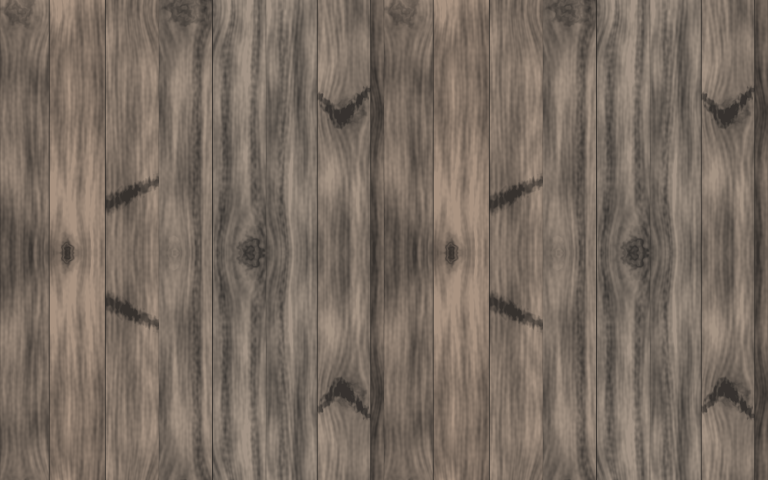
Reproduce this texture procedurally as a WebGL 1 fragment shader.

```glsl
precision highp float;
uniform vec2 u_resolution;

const float REPEATS = 2.0;          // tiles across
const float MIRROR_Y = 0.473;       // height of the mirror line
const float TILE_ASPECT = 1.25;     // canvas height in tile widths
const float FIRST_SEAM = 0.128;
const float BOARD_WIDTH = 0.1396;
const float BOARD_COUNT = 7.0;
const float SEAM_HALF_WIDTH = 0.0012;
const float STAIN = 0.5;            // broad variation
const float STREAK = 0.5;           // medium grain
const float FINE = 0.27;            // fine grain
const float PORE = 0.13;
const vec3 DARK_WOOD = vec3(0.25, 0.23, 0.213);
const vec3 LIGHT_WOOD = vec3(0.605, 0.543, 0.487);
const vec3 WARM_TINT = vec3(1.02, 0.99, 0.97);
const vec3 GREY_TINT = vec3(0.985, 1.0, 1.01);

// Knots: centre, radii
const vec4 EYE_KNOT = vec4(0.175, 0.0, 0.031, 0.05);
const vec4 PALE_KNOT = vec4(0.452, 0.0, 0.024, 0.058);
const vec4 SMUDGE_KNOT = vec4(0.65, 0.0, 0.046, 0.064);
const vec4 CORNER_KNOT = vec4(0.05, 0.633, 0.056, 0.052);
const vec4 WIDE_KNOT = vec4(0.485, 0.635, 0.068, 0.06);
const vec4 HEART_KNOT = vec4(0.915, 0.372, 0.046, 0.05);

vec2 gradient(vec2 cell) {
  float a = 6.2832 * fract(sin(dot(cell, vec2(127.1, 311.7))) * 43758.5);
  return vec2(cos(a), sin(a));
}

float noise(vec2 p) {
  vec2 i = floor(p), f = fract(p);
  vec2 w = f * f * f * (f * (f * 6.0 - 15.0) + 10.0);
  vec2 e = vec2(1.0, 0.0);
  float low = mix(dot(gradient(i), f), dot(gradient(i + e), f - e), w.x);
  float high = mix(dot(gradient(i + e.yx), f - e.yx), dot(gradient(i + 1.0), f - 1.0), w.x);
  return mix(low, high, w.y);
}

// Ringed knot mask; also bends the grain around itself
float knot(vec2 p, vec4 shape, inout float grainX) {
  vec2 d = (p - shape.xy) / shape.zw;
  float r = length(d);
  grainX -= d.x * shape.z * 0.8 * exp(-0.45 * r * r);
  float rough = r + 0.45 * noise(p * 40.0) + 0.2 * noise(p * 110.0);
  return (1.0 - smoothstep(0.3, 1.2, rough)) * (0.78 + 0.22 * sin(rough * 13.0));
}

// Tapered feathery stroke from a to b
float stroke(vec2 p, vec2 a, vec2 b, float width) {
  vec2 ab = b - a;
  float h = clamp(dot(p - a, ab) / dot(ab, ab), 0.0, 1.0);
  float feather = 0.008 * noise(p * 60.0) + 0.01 * noise(p * vec2(140.0, 90.0));
  float d = length(p - a - ab * h) + feather;
  return 1.0 - smoothstep(0.15, 1.15, d / (width * (1.0 - 0.45 * h)));
}

void main() {
  vec2 uv = gl_FragCoord.xy / u_resolution;
  float u = fract(uv.x * REPEATS);
  vec2 p = vec2(u, abs(uv.y - MIRROR_Y) * TILE_ASPECT);
  float pixel = REPEATS / u_resolution.x;

  // Boards and seams
  float nudge = 0.0065 * smoothstep(0.13, 0.25, u) * (1.0 - smoothstep(0.72, 0.82, u));
  float s = (u - nudge - FIRST_SEAM) / BOARD_WIDTH;
  float board = mod(floor(s), BOARD_COUNT);
  float seamIndex = floor(s + 0.5);
  float seamDist = abs(s - seamIndex) * BOARD_WIDTH;
  float seamDepth = mix(0.25, 0.85, step(0.5, abs(abs(seamIndex - 3.0) - 1.0)));
  float seam = seamDepth * (1.0 - smoothstep(SEAM_HALF_WIDTH - 0.5 * pixel, SEAM_HALF_WIDTH + 0.5 * pixel, seamDist));
  float tileEdge = 1.0 - smoothstep(0.0, 0.002 + pixel, min(u, 1.0 - u));

  // Knots, each kept on its own board
  float grainX = u + 0.008 * noise(vec2(u * 7.0, p.y * 4.0) + board * 9.0);
  float eye = knot(p, EYE_KNOT, grainX);
  float pale = knot(p, PALE_KNOT, grainX);
  float smudge = knot(p, SMUDGE_KNOT, grainX);
  float corner = knot(p, CORNER_KNOT, grainX);
  float wide = knot(p, WIDE_KNOT, grainX);
  float heart = knot(p, HEART_KNOT, grainX);
  float branch = stroke(p, vec2(0.278, 0.125), vec2(0.41, 0.188), 0.028);
  branch *= 1.0 - step(0.5, abs(board - 1.0));
  float sweep = max(stroke(p, vec2(0.885, 0.345), vec2(0.83, 0.41), 0.022),
                    stroke(p, vec2(0.885, 0.345), vec2(0.96, 0.425), 0.022));
  sweep *= 1.0 - step(0.5, abs(board - 5.0));

  // Grain from broad stains to fine pores
  float shift = board * 13.7;
  float tone = 0.69 - 0.022 * (board - 3.0);
  tone += STAIN * noise(vec2(u * 7.0 + shift, p.y * 3.5));
  tone += 0.6 * STAIN * noise(vec2(u * 16.0 + shift, p.y * 8.0 + 4.0));
  tone += STREAK * noise(vec2(grainX * 27.0 + shift, p.y * 1.3));
  tone += FINE * noise(vec2(grainX * 75.0 + shift, p.y * 3.5));
  tone += FINE * noise(vec2(grainX * 127.0, p.y * 14.0 + shift));
  float pores = noise(vec2(u * 115.0, p.y * 75.0));
  tone += PORE * pores;
  float rings = noise(vec2(grainX * 9.0 + shift, p.y * 1.1));
  tone += 0.07 * sin(rings * 50.0);

  // Rough dark bands, each with a pale streak beside it
  for (int i = 0; i < 4; i++) {
    float wobble = 0.008 * noise(vec2(float(i) * 5.3, p.y * 4.0));
    float x = grainX - 0.51 - 0.075 * float(i) - wobble;
    tone -= (0.24 - 0.2 * pores) * exp(-pow(x / 0.012, 2.0));
    tone += 0.2 * exp(-pow((x - 0.024) / 0.006, 2.0));
  }

  // Wear, stains and joints
  tone -= 0.75 * eye + 0.6 * smudge + 0.45 * corner + 0.5 * wide + 0.4 * heart;
  tone -= 0.7 * branch + 0.6 * sweep;
  tone += 0.22 * pale;
  tone -= 0.32 * exp(-pow(length((p - vec2(0.04, 0.0)) / vec2(0.09, 0.08)), 2.0));
  tone -= 0.09 * exp(-p.y * 20.0) + 0.2 * step(0.966, u);
  tone -= 0.14 * seamDepth * exp(-seamDist * 100.0) + 0.12 * tileEdge;

  vec3 color = mix(DARK_WOOD, LIGHT_WOOD, clamp(tone, -0.1, 1.1));
  color *= mix(GREY_TINT, WARM_TINT, abs(board - 3.5) / 3.5);
  color = mix(color, DARK_WOOD * 0.75, seam);
  gl_FragColor = vec4(color, 1.0);
}
```
